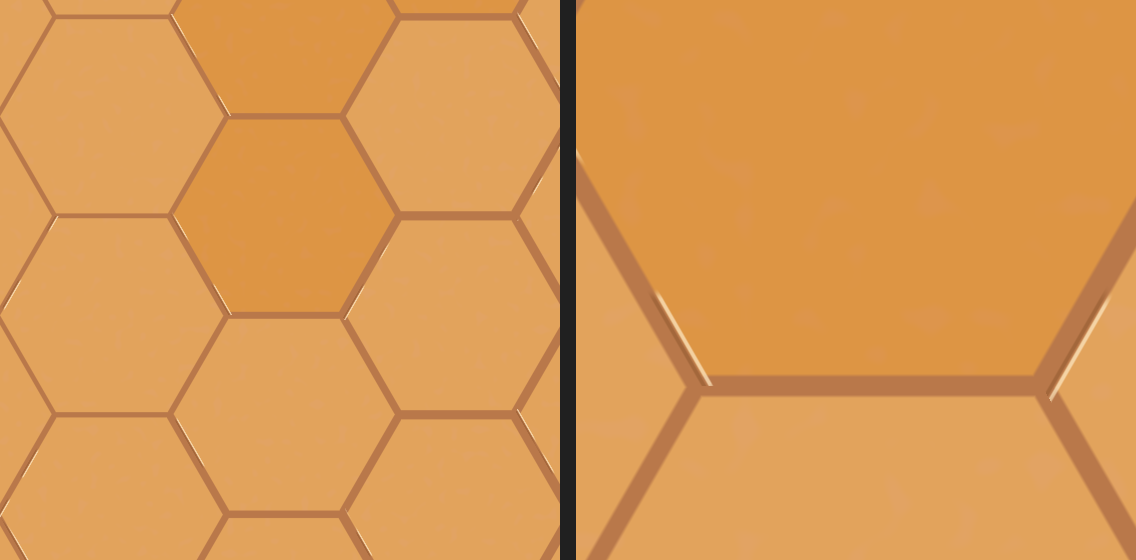
Left, the full canvas; right, a detail of the centre.
Reproduce this pattern procedurally as a WebGL 2 fragment shader.

```glsl
#version 300 es
precision highp float;

uniform vec2 u_resolution;
out vec4 fragColor;

float hash(vec2 p) {
    vec3 q = fract(vec3(p.xyx) * 0.1031);
    q += dot(q, q.yzx + 33.33);
    return fract((q.x + q.y) * q.z);
}

float gradientDot(vec2 cell, vec2 offset) {
    float angle = 6.2832 * hash(cell + 40.0);
    return dot(vec2(cos(angle), sin(angle)), offset);
}

float gradientNoise(vec2 p) {
    vec2 i = floor(p), f = fract(p);
    vec2 u = f * f * f * (f * (f * 6.0 - 15.0) + 10.0);
    float low = mix(gradientDot(i, f), gradientDot(i + vec2(1, 0), f - vec2(1, 0)), u.x);
    float high = mix(gradientDot(i + vec2(0, 1), f - vec2(0, 1)), gradientDot(i + 1.0, f - 1.0), u.x);
    return mix(low, high, u.y);
}

// Nearest centre of two interleaved rectangular lattices
vec2 hexCentre(vec2 p, vec2 period) {
    vec2 a = floor(p / period + 0.5) * period;
    vec2 b = (floor(p / period) + 0.5) * period;
    return distance(p, a) < distance(p, b) ? a : b;
}

void main() {
    vec2 uv = gl_FragCoord.xy / u_resolution;
    vec2 p = uv - vec2(0.508, 0.6146);
    float cellHeight = 0.3553;
    vec2 period = cellHeight * vec2(sqrt(3.0), 1.0);
    vec2 centre = hexCentre(p, period);
    vec2 id = floor(centre / period * 2.0 + 0.5);
    float soft = max(0.0013, 0.7 / min(u_resolution.x, u_resolution.y));

    // Cell fill: a rising group of deeper cells, faint mottling
    bool deep = id.x > -0.5 && id.y > id.x * 2.0 - 0.5;
    vec3 color = deep ? vec3(0.867, 0.584, 0.267) : vec3(0.888, 0.64, 0.36);
    color.b += 0.03 * smoothstep(0.2, 0.5, gradientNoise(uv * 45.0));

    // Six walls, each with its own width
    float wall = 0.0, sliver = 0.0, shade = 0.0;
    for (int i = 0; i < 6; i++) {
        float angle = radians(30.0 + 60.0 * float(i));
        vec2 normal = vec2(cos(angle), sin(angle));
        vec2 middle = centre + normal * cellHeight * 0.5;
        float seed = hash(floor(middle / period * 4.0 + 0.5) + 60.0);
        float dist = cellHeight * 0.5 - dot(p - centre, normal);
        float halfWidth = 0.0061 + 0.005 * middle.x - 0.002 * middle.y + 0.0016 * (seed - 0.5);
        halfWidth = clamp(halfWidth, 0.0042, 0.0088);
        wall = max(wall, 1.0 - smoothstep(-soft, soft, dist - halfWidth));

        // Broken pale chips along the right side of some slanted walls
        if (normal.x < -0.5 && seed > 0.4) {
            float chipped = smoothstep(0.0, 0.12, gradientNoise(p * 13.0 + seed * 20.0));
            float chip = 1.0 - smoothstep(0.0005, 0.0005 + soft, abs(dist - halfWidth - 0.001));
            float rim = 1.0 - smoothstep(0.0005, 0.0005 + soft, abs(dist - halfWidth + 0.0025));
            sliver = max(sliver, chip * chipped);
            shade = max(shade, rim * chipped);
        }
    }
    vec3 wallColor = mix(vec3(0.725, 0.47, 0.29), vec3(0.58, 0.36, 0.19), shade * 0.6);
    color = mix(color, wallColor, wall);
    color = mix(color, vec3(0.98, 0.88, 0.72), sliver * 0.8);
    fragColor = vec4(color, 1.0);
}
```
